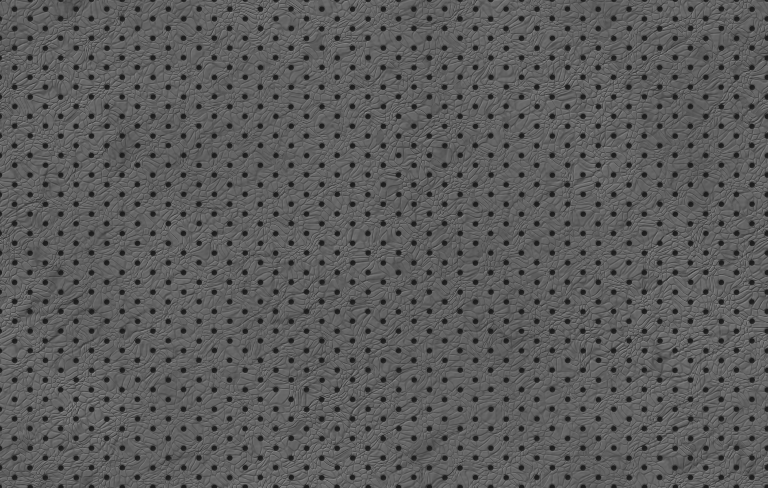
Give the GLSL for this texture, as a Shadertoy shader.

```glsl
const vec2 HOLE_REPEATS = vec2(25.0, 25.0);   // each repeat holds two staggered holes
const vec2 HOLE_PHASE = vec2(-0.02, 0.03);
const float HOLE_RADIUS = 0.0056;             // in canvas heights
const float HOLE_JITTER = 0.0004;
const float RIM_WIDTH = 0.0022;
const vec2 GRAIN_CELLS = vec2(120.0, 84.0);
const vec2 FINE_CELLS = vec2(300.0, 190.0);
const vec2 CREASE_CELLS = vec2(10.0, 19.0);
const vec2 WRINKLE_CELLS = vec2(34.0, 50.0);
const vec2 PATCH_CELLS = vec2(9.0, 6.0);
const vec2 TO_LIGHT = vec2(-0.45, 0.89);
const float RELIEF_STEP = 0.0022;             // in canvas heights
const float RELIEF_GAIN = 0.085;
const vec3 LEATHER = vec3(0.385);
const vec3 HOLE_DARK = vec3(0.115);
const vec3 HOLE_FLOOR = vec3(0.17);

float hash(vec2 p) {
    vec3 q = fract(vec3(p.xyx) * 0.1031);
    q += dot(q, q.yzx + 33.33);
    return fract((q.x + q.y) * q.z);
}

vec2 hash2(vec2 p) {
    return vec2(hash(p), hash(p + vec2(37.0, 91.0)));
}

// Value noise that wraps after a whole number of cells
float noise(vec2 p, vec2 period, float seed) {
    vec2 i = floor(p), f = fract(p);
    f = f * f * (3.0 - 2.0 * f);
    vec2 a = mod(i, period) + seed, b = mod(i + 1.0, period) + seed;
    return mix(mix(hash(a), hash(vec2(b.x, a.y)), f.x),
               mix(hash(vec2(a.x, b.y)), hash(b), f.x), f.y);
}

float tiledNoise(vec2 uv, vec2 cells, float seed) {
    return noise(uv * cells, cells, seed);
}

// Thin lines along the rising diagonal; the whole-number shear still wraps
float diagonalLines(vec2 uv, vec2 cells, float width, float seed) {
    float n = noise(vec2(uv.x, uv.y - uv.x) * cells, cells, seed);
    return 1.0 - smoothstep(0.0, width, abs(n - 0.5));
}

// Distance gap between the two nearest grain centres: zero in the furrows
float furrowGap(vec2 p, vec2 period) {
    vec2 cell = floor(p), f = fract(p);
    float nearest = 9.0, second = 9.0;
    for (int y = -1; y <= 1; y++)
    for (int x = -1; x <= 1; x++) {
        vec2 o = vec2(x, y);
        float d = length(o + hash2(mod(cell + o, period)) - f);
        second = min(second, max(nearest, d));
        nearest = min(nearest, d);
    }
    return second - nearest;
}

// Leather height: pebbles, furrows, wrinkles and long creases
float leatherHeight(vec2 uv) {
    vec2 warp = vec2(tiledNoise(uv, vec2(48.0, 30.0), 11.0),
                     tiledNoise(uv, vec2(48.0, 30.0), 57.0)) - 0.5;
    float wear = tiledNoise(uv, PATCH_CELLS, 23.0);
    float pebble = smoothstep(0.0, 0.38, furrowGap(uv * GRAIN_CELLS + warp * 2.4, GRAIN_CELLS));
    vec2 bent = uv + warp * vec2(0.012, 0.018);
    float crease = diagonalLines(bent, CREASE_CELLS, 0.05, 71.0);
    crease *= smoothstep(0.35, 0.7, tiledNoise(uv, vec2(14.0, 10.0), 83.0));
    float wrinkle = diagonalLines(bent, WRINKLE_CELLS, 0.13, 29.0);
    float fine = tiledNoise(uv, FINE_CELLS, 5.0);
    return pebble * mix(0.55, 1.0, wear) + fine * 0.45 - wrinkle * 0.45 - crease * 0.8;
}

// Offset from the nearest hole centre, in canvas heights
vec2 holeOffset(vec2 uv, vec2 cellSize) {
    vec2 grid = uv * HOLE_REPEATS - HOLE_PHASE;
    vec2 best = vec2(1.0);
    for (int k = 0; k < 2; k++) {
        vec2 stagger = vec2(0.5 * float(k));
        vec2 id = floor(grid - stagger + 0.5);
        vec2 jitter = hash2(mod(id, HOLE_REPEATS) + 60.0 * float(k)) - 0.5;
        vec2 d = (grid - stagger - id) * cellSize - jitter * 2.0 * HOLE_JITTER;
        if (dot(d, d) < dot(best, best)) best = d;
    }
    return best;
}

void mainImage(out vec4 fragColor, in vec2 fragCoord) {
    vec2 uv = fragCoord / iResolution.xy;
    vec2 canvas = vec2(iResolution.x / iResolution.y, 1.0);
    float pixel = 1.0 / iResolution.y;

    // Slanting light over the grain
    float height = leatherHeight(uv);
    float slope = height - leatherHeight(uv + TO_LIGHT * RELIEF_STEP / canvas);
    float shade = RELIEF_GAIN * slope + 0.05 * (height - 0.65);
    shade += 0.025 * (tiledNoise(uv, PATCH_CELLS, 41.0) - 0.5);
    vec3 color = LEATHER + clamp(shade, -0.15, 0.15);

    // Punched holes, with a lit lip on the side away from the light
    vec2 d = holeOffset(uv, canvas / HOLE_REPEATS);
    float dist = length(d);
    float facing = dot(d / max(dist, 1e-5), TO_LIGHT);
    float rim = 1.0 - smoothstep(0.0, RIM_WIDTH, abs(dist - HOLE_RADIUS - 0.5 * RIM_WIDTH));
    color -= rim * (0.03 + 0.06 * facing);
    float soft = max(pixel * 0.7, 0.0008);
    float hole = 1.0 - smoothstep(-soft, soft, dist - HOLE_RADIUS);
    vec3 inside = mix(HOLE_DARK, HOLE_FLOOR, smoothstep(0.0, 1.0, -facing * dist / HOLE_RADIUS));
    fragColor = vec4(mix(color, inside, hole), 1.0);
}
```
